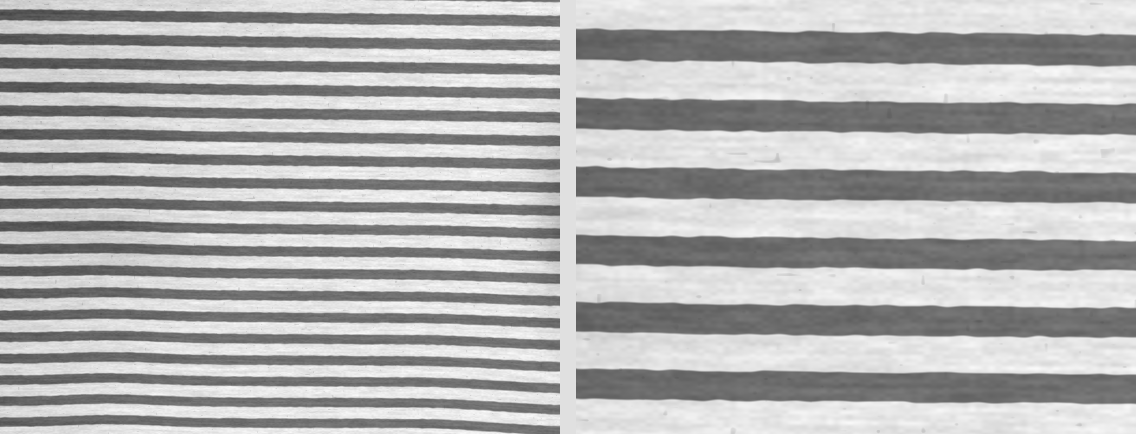
Left: the whole. Right: its middle third, enlarged.
A Shadertoy shader for this texture:

```glsl
// Striped woven cloth: nineteen dark bands on pale grey, tightening downward.
// A smooth drape field bends the bands; hashed value noise adds threads,
// streaks, ragged edges and flecks, and broad gradients light the folds.

const vec3 PALE_SHADED = vec3(0.80);
const vec3 PALE_LIT    = vec3(0.915);
const vec3 DARK_SHADED = vec3(0.315);
const vec3 DARK_LIT    = vec3(0.445);
const float BAND_HALF_WIDTH = 0.223;   // in repeats
const float THREADS_PER_REPEAT = 11.0;

float hash(vec2 p) {
    vec3 q = fract(vec3(p.xyx) * 0.1031);
    q += dot(q, q.yzx + 33.33);
    return fract((q.x + q.y) * q.z);
}

float valueNoise(vec2 p) {
    vec2 cell = floor(p);
    vec2 f = fract(p);
    f = f * f * (3.0 - 2.0 * f);
    float low  = mix(hash(cell), hash(cell + vec2(1.0, 0.0)), f.x);
    float high = mix(hash(cell + vec2(0.0, 1.0)), hash(cell + vec2(1.0)), f.x);
    return mix(low, high, f.y);
}

// Soft round spot: 1 at the centre, falling to 0
float softSpot(vec2 p, vec2 centre, vec2 radius) {
    vec2 d = (p - centre) / radius;
    return exp(-dot(d, d));
}

// Downward sag of the cloth; p runs from the top left corner
float drape(vec2 p) {
    float slope = 0.015 * p.x;
    float hem = 0.0035 * p.x + 0.017 * smoothstep(0.74, 1.03, p.x);
    float ridge = 0.007 * p.y * exp(-pow((p.x - 0.2) / 0.11, 2.0));
    return mix(slope, hem, p.y * p.y) - ridge;
}

// Repeat index at a depth, where the spacing shrinks steadily:
// depth = first + spacing * k - shrink * k * k
float repeatIndex(float depth, float first, float spacing, float shrink) {
    float root = sqrt(max(spacing * spacing - 4.0 * shrink * (depth - first), 0.0));
    return (spacing - root) / (2.0 * shrink);
}

// Coverage of a band centred on each whole repeat
float bandMask(float k, float halfWidth, float blur) {
    float edge = abs(fract(k + 0.5) - 0.5) - halfWidth;
    return 1.0 - smoothstep(-blur, blur, edge);
}

// Thread rows, long streaks and fine grain, centred on zero
float weave(vec2 p, float k) {
    float row = k * THREADS_PER_REPEAT;
    float threads = valueNoise(vec2(p.x * 14.0, row * 1.3)) - 0.5;
    float streaks = valueNoise(vec2(p.x * 60.0 + 17.0, row + 40.0)) - 0.5;
    float grain = valueNoise(vec2(p.x * 260.0, row * 1.7 + 90.0)) - 0.5;
    return 0.35 * threads + 0.35 * streaks + 0.3 * grain;
}

// Rare darker fibres caught in the yarn
float flecks(vec2 p, float k) {
    float n = valueNoise(vec2(p.x * 150.0 + 7.0, k * 9.0 + 200.0));
    return smoothstep(0.90, 0.99, n);
}

// Broad brightness over the cloth, 0 shaded to 1 lit
float lightLevel(vec2 p) {
    float sweep = smoothstep(-0.15, 0.95, p.x + 0.38 * p.y);
    float mottling = valueNoise(p * vec2(5.0, 4.0) + 3.0) - 0.5;
    return clamp(sweep + 0.16 * mottling, 0.0, 1.0);
}

void mainImage(out vec4 fragColor, in vec2 fragCoord) {
    vec2 p = fragCoord / iResolution.xy;
    p.y = 1.0 - p.y;

    // Bent stripe coordinate
    float k = repeatIndex(p.y - drape(p), 0.0337, 0.0563, 0.000229);
    float blur = max(fwidth(k), 0.02);

    // Bands with slightly ragged edges
    float ragged = 0.028 * (valueNoise(vec2(p.x * 110.0, k * 4.0)) - 0.5);
    float band = bandMask(k, BAND_HALF_WIDTH + ragged, blur);

    // Lit yarn colours
    float light = lightLevel(p);
    vec3 pale = mix(PALE_SHADED, PALE_LIT, light);
    vec3 dark = mix(DARK_SHADED, DARK_LIT, light);
    vec3 color = mix(pale, dark, band);

    // Woven surface
    color += weave(p, k) * mix(0.17, 0.14, band);
    color -= flecks(p, k) * mix(0.09, 0.03, band);

    // Fold shadows
    color *= 1.0 - 0.20 * softSpot(p, vec2(1.02, 0.50), vec2(0.06, 0.22));
    color *= 1.0 - 0.06 * softSpot(p, vec2(0.22, 0.57), vec2(0.16, 0.07));

    fragColor = vec4(clamp(color, 0.0, 1.0), 1.0);
}
```
